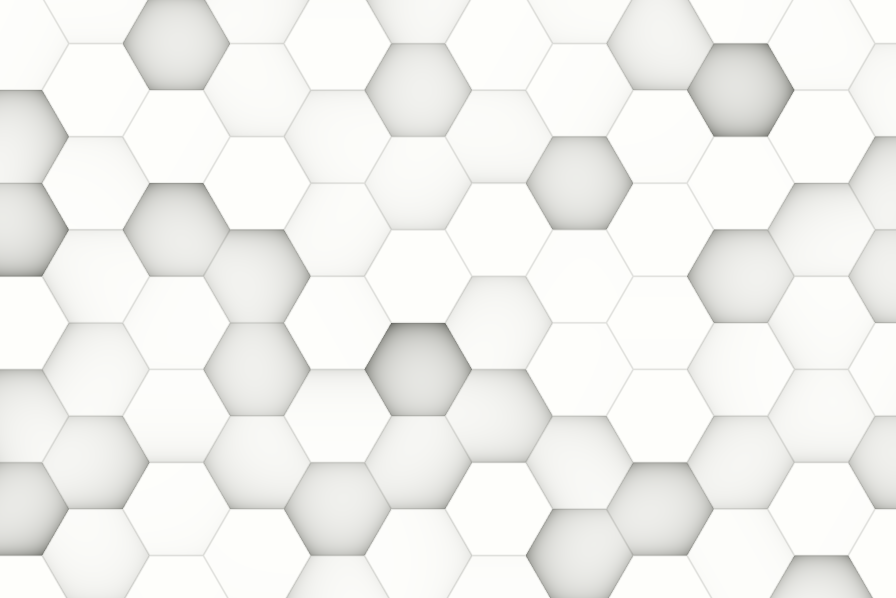
Write a Shadertoy shader that draws this pattern.

```glsl
// Random height of the hexagonal column centred at c
float columnHeight(vec2 c) {
    vec2 id = round(c * vec2(1.1547005, 2.0));
    float r = fract(sin(dot(id, vec2(12.9898, 78.233))) * 43758.5453);
    return 1.0 - r * r;
}

// Centre of the flat-topped hexagon (height 1) that contains q
vec2 hexCentre(vec2 q) {
    vec2 s = vec2(1.7320508, 1.0);
    vec2 a = s * round(q / s);
    vec2 b = s * (floor(q / s) + 0.5);
    return distance(q, a) < distance(q, b) ? a : b;
}

// Soft occlusion from taller neighbours, plus a fine seam
float hexShade(vec2 q) {
    vec2 c = hexCentre(q);
    float h = columnHeight(c);
    float shade = 0.0;
    float edge = 1.0;
    for (int i = 0; i < 6; i++) {
        float angle = radians(30.0 + 60.0 * float(i));
        vec2 dir = vec2(cos(angle), sin(angle));
        float d = 0.5 - dot(q - c, dir);
        float drop = max(columnHeight(c + dir) - h, 0.0);
        shade += drop * (0.24 * exp(-d / 0.06) + 0.19 * exp(-d / 0.25));
        edge = min(edge, d);
    }
    return shade + 0.13 * (1.0 - smoothstep(0.0, 0.016, edge));
}

void mainImage(out vec4 fragColor, in vec2 fragCoord) {
    // Four samples per pixel smooth the column edges
    vec3 colour = vec3(0.0);
    for (int i = 0; i < 4; i++) {
        vec2 jitter = vec2(i % 2, i / 2) * 0.5 - 0.25;
        vec2 q = (fragCoord + jitter) / iResolution.y * 6.424 - vec2(0.163, -0.044);
        colour += vec3(0.995, 0.995, 0.985) * exp(-hexShade(q) * vec3(1.0, 0.99, 1.04));
    }
    fragColor = vec4(colour / 4.0, 1.0);
}
```
